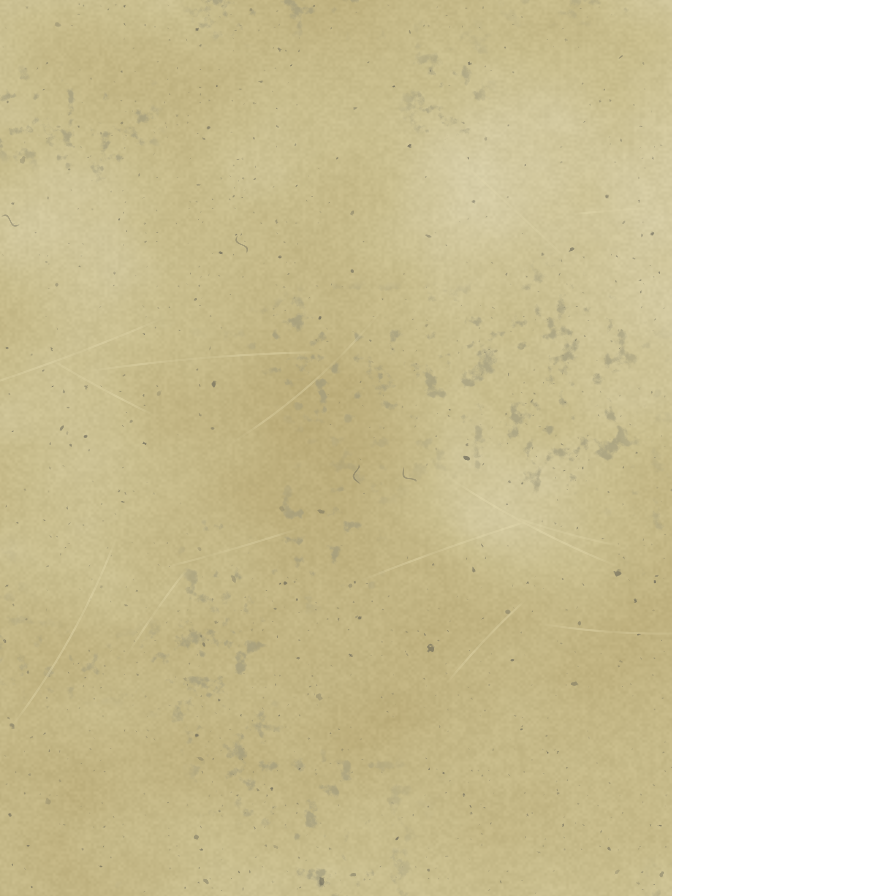
Write a WebGL 1 fragment shader that draws this texture.

```glsl
precision highp float;
uniform vec2 u_resolution;

const float PAPER_WIDTH = 0.75;
const vec3 MARGIN = vec3(1.0);
const vec3 PAPER_DARK = vec3(0.735, 0.675, 0.475);
const vec3 PAPER_MID = vec3(0.788, 0.743, 0.553);
const vec3 PAPER_LIGHT = vec3(0.850, 0.815, 0.670);
const vec3 SPECK_COLOR = vec3(0.40, 0.39, 0.34);
const vec3 SMUDGE_COLOR = vec3(0.61, 0.59, 0.48);
const vec3 SCRATCH_COLOR = vec3(0.90, 0.86, 0.69);
const float BLOTCH_SCALE = 4.2;
const float BLOTCH_CONTRAST = 2.5;
const float BAND_HEIGHT = 0.78;
const float GRAIN_SCALE = 330.0;
const float GRAIN_STRENGTH = 0.034;
const float SCRATCH_WIDTH = 0.0006;
const float SCRATCH_OPACITY = 0.42;
const int SCRATCH_COUNT = 14;
const int FIBRE_COUNT = 4;

float hash(vec2 p) {
  return fract(sin(dot(p, vec2(127.1, 311.7))) * 43758.5453);
}

vec2 hash2(vec2 p) {
  return vec2(hash(p), hash(p + 37.7));
}

float noise(vec2 p) {
  vec2 i = floor(p);
  vec2 f = fract(p);
  f = f * f * (3.0 - 2.0 * f);
  return mix(mix(hash(i), hash(i + vec2(1.0, 0.0)), f.x),
             mix(hash(i + vec2(0.0, 1.0)), hash(i + 1.0), f.x), f.y);
}

float fbm(vec2 p) {
  float sum = 0.0;
  float amplitude = 0.5;
  for (int i = 0; i < 5; i++) {
    sum += amplitude * noise(p);
    p = mat2(1.6, 1.2, -1.2, 1.6) * p + 11.3;
    amplitude *= 0.48;
  }
  return sum;
}

mat2 rotation(float angle) {
  float c = cos(angle);
  float s = sin(angle);
  return mat2(c, s, -s, c);
}

// One ragged, randomly turned fleck in some of the grid cells
float specks(vec2 p, float cells, float density, float size, float pixel) {
  vec2 cell = floor(p * cells);
  vec2 seed = cell + cells;
  vec2 center = (cell + 0.25 + 0.5 * hash2(seed)) / cells;
  float radius = size * mix(0.4, 1.0, pow(hash(seed + 5.1), 2.0));
  vec2 d = rotation(6.283 * hash(seed + 9.2)) * (p - center);
  d.y *= mix(1.0, 2.2, hash(seed + 3.6));
  float dist = length(d) - radius * (0.5 + noise(p / size * 1.6));
  float chance = density * smoothstep(0.22, 0.68, noise(p * 7.0 + cells));
  float present = step(hash(seed + 7.4), chance);
  float opacity = mix(0.3, 0.9, hash(seed + 2.8));
  return present * opacity * (1.0 - smoothstep(-pixel, pixel, dist));
}

// Long, faint, slightly bowed line that breaks up along its length
float scratch(vec2 p, float id, float pixel) {
  vec2 seed = vec2(id, 4.7);
  vec2 center = hash2(seed) * vec2(PAPER_WIDTH, 1.0);
  float angle = mix(-0.9, 1.5, hash(seed + 1.9));
  vec2 d = rotation(-angle) * (p - center);
  float reach = mix(0.04, 0.17, hash(seed + 6.3));
  float bow = (hash(seed + 8.5) - 0.5) * 1.6;
  float dist = abs(d.y - bow * d.x * d.x) - SCRATCH_WIDTH;
  float ends = 1.0 - smoothstep(reach * 0.6, reach, abs(d.x));
  float wear = mix(0.25, 1.0, noise(vec2(d.x * 45.0, id)));
  return ends * wear * (1.0 - smoothstep(0.0, pixel, dist));
}

// Short curly dark hair
float fibre(vec2 p, float id, float pixel) {
  vec2 seed = vec2(id, 21.3);
  vec2 center = hash2(seed) * vec2(PAPER_WIDTH, 1.0);
  vec2 d = rotation(6.283 * hash(seed + 2.2)) * (p - center);
  float curve = 0.004 * sin(d.x * 260.0 + id) + 5.0 * d.x * d.x;
  float ends = 1.0 - smoothstep(0.008, 0.012, abs(d.x));
  return ends * (1.0 - smoothstep(0.0, pixel, abs(d.y - curve) - 0.0004));
}

void main() {
  vec2 p = gl_FragCoord.xy / u_resolution.y;
  float pixel = 1.0 / u_resolution.y;

  // Soft stains and a pale horizontal band
  float tone = (fbm(p * vec2(1.0, 1.25) * BLOTCH_SCALE + 2.6) - 0.48) * BLOTCH_CONTRAST;
  float bandOffset = (p.y - BAND_HEIGHT + 0.06 * (noise(p * 5.0) - 0.5)) / 0.10;
  tone += 0.55 * exp(-bandOffset * bandOffset) - 0.12;
  vec3 color = mix(PAPER_MID, PAPER_LIGHT, clamp(tone, 0.0, 1.0));
  color = mix(color, PAPER_DARK, clamp(-tone, 0.0, 1.0));

  // Paper grain
  float grain = noise(p * GRAIN_SCALE) + 0.6 * noise(p * GRAIN_SCALE * 0.4) - 0.8;
  color += GRAIN_STRENGTH * grain;

  // Grey smudges in loose clusters
  float cluster = smoothstep(0.55, 0.8, noise(p * 8.0 + 13.0));
  float smudge = cluster * smoothstep(0.56, 0.74, fbm(p * 75.0));
  color = mix(color, SMUDGE_COLOR, 0.6 * smudge);

  // Scratches, flecks and fibres
  float scratches = 0.0;
  for (int i = 0; i < SCRATCH_COUNT; i++) {
    scratches = max(scratches, scratch(p, float(i), pixel));
  }
  color = mix(color, SCRATCH_COLOR, SCRATCH_OPACITY * scratches);
  float dirt = specks(p, 24.0, 0.28, 0.0042, pixel);
  dirt = max(dirt, specks(p, 47.0, 0.30, 0.0020, pixel));
  dirt = max(dirt, 0.7 * specks(p, 83.0, 0.25, 0.0013, pixel));
  for (int i = 0; i < FIBRE_COUNT; i++) {
    dirt = max(dirt, 0.5 * fibre(p, float(i), pixel));
  }
  color = mix(color, SPECK_COLOR, 0.8 * dirt);

  float x = gl_FragCoord.x / u_resolution.x;
  float edge = smoothstep(-0.5, 0.5, (x - PAPER_WIDTH) * u_resolution.x);
  gl_FragColor = vec4(mix(color, MARGIN, edge), 1.0);
}
```
